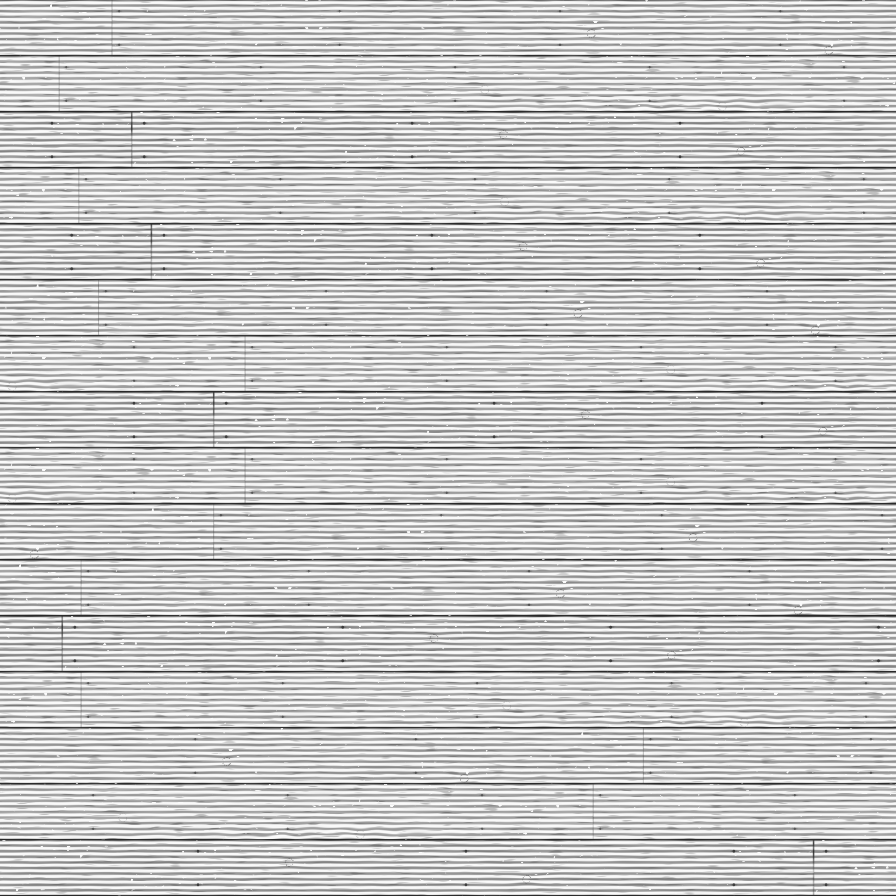
Give the GLSL for this texture, as a Shadertoy shader.

```glsl
#define BOARDS 16.0
#define GROOVES 10.0
#define GROOVE_HALF 0.23
#define GROOVE_SOFTNESS 0.15
#define SEAM_HALF 0.0008
#define NAIL_RADIUS 0.0013
#define KNOT_RADIUS 0.0045
#define WEAR 1.0
#define RIDGE_COLOR vec3(0.98)
#define GROOVE_COLOR vec3(0.59)
#define GAP_COLOR vec3(0.16)
#define CHIP_COLOR vec3(0.98)

float hash(vec2 p) {
    vec3 q = fract(p.xyx * 0.1031);
    q += dot(q, q.yzx + 33.33);
    return fract((q.x + q.y) * q.z);
}

float cornerSlope(vec2 cell, vec2 offset) {
    float angle = 6.28318 * hash(cell);
    return dot(vec2(cos(angle), sin(angle)), offset);
}

float gradientNoise(vec2 p) {
    vec2 i = floor(p), f = fract(p);
    vec2 s = f * f * f * (f * (f * 6.0 - 15.0) + 10.0);
    vec2 e = vec2(1.0, 0.0);
    float low = mix(cornerSlope(i, f), cornerSlope(i + e, f - e), s.x);
    float high = mix(cornerSlope(i + e.yx, f - e.yx), cornerSlope(i + e.xx, f - e.xx), s.x);
    return mix(low, high, s.y);
}

// Coverage of a shape whose signed distance is d
float fill(float d, float px) {
    return 1.0 - smoothstep(-0.6 * px, 0.6 * px, d);
}

// Place where the end of a board meets its start, staggered in four groups
float jointPosition(float row) {
    float stagger = mod(row, 2.0) < 0.5 ? 0.035 : -0.035;
    if (row > 12.5) return 0.69 + 0.19 * step(14.5, row) - 0.8 * stagger;
    if (row > 9.5) return 0.08 + 0.3 * stagger;
    if (row > 5.5) return 0.256 + 0.5 * stagger;
    return 0.09 + 0.011 * row + stagger;
}

// Board cut: 0 plain, 1 wavy, 2 dark
float boardKind(float row) {
    if (row == 9.0) return 0.0;
    return row > 9.5 ? mod(abs(row - 13.0), 3.0) : ceil(mod(2.0 * row, 5.0) * 0.5);
}

void mainImage(out vec4 fragColor, in vec2 fragCoord) {
    float px = 1.0 / iResolution.y;
    vec2 p = fragCoord * px;

    // Board coordinates: u along from the joint, v down across the board
    float level = (1.0 - p.y) * BOARDS;
    float row = mod(floor(level), BOARDS);
    float u = fract(p.x - jointPosition(row));
    float v = fract(level);
    float kind = boardKind(row);
    float wavy = kind == 1.0 ? 1.0 : 0.0;
    float dark = kind == 2.0 ? 1.0 : 0.0;
    float seed = 17.0 * kind + 40.3;

    // Knots bend the grooves around them
    float g = v * GROOVES;
    float knot = 0.0;
    for (int i = 0; i < 2; i++) {
        float n = float(i);
        vec2 center = vec2(0.535 + 0.265 * n - 0.06 * kind, 0.6 + 0.3 * n - 0.2 * dark);
        vec2 d = vec2(u - center.x, (v - center.y) / BOARDS);
        vec2 q = d / vec2(0.014, 0.006);
        g += 0.4 * q.y * exp(-dot(q, q)) * (1.0 - 0.5 * wavy);
        float broken = smoothstep(-0.2, 0.2, gradientNoise(d * 450.0 + seed));
        float ring = abs(length(d) - KNOT_RADIUS) - 0.0005;
        knot = max(knot, fill(ring, px) * broken * (1.0 - 0.6 * wavy));
    }

    // Wood grain makes the groove edges wander
    float swirl = wavy * exp(-pow((u - 0.68) / 0.14, 2.0)) * smoothstep(0.55, 0.95, v);
    g += (0.1 + 0.5 * swirl) * WEAR * gradientNoise(vec2(u * 34.0, g * 0.9 + seed));

    // Ridges and grooves
    float grooveDistance = abs(fract(g + 0.5) - 0.5);
    float soft = max(GROOVE_SOFTNESS, 0.4 * px * BOARDS * GROOVES);
    float ridge = smoothstep(GROOVE_HALF - soft, GROOVE_HALF + soft, grooveDistance);
    float streak = gradientNoise(vec2(u * 18.0, g * 1.7 + seed * 2.0));
    vec3 groove = GROOVE_COLOR + 0.03 * wavy - 0.03 * dark + 0.12 * WEAR * streak;
    vec3 color = mix(groove, RIDGE_COLOR - 0.07 * WEAR * max(streak, 0.0), ridge);

    // Thin scratches and pale chips
    float grain = gradientNoise(vec2(u * 40.0, g * 2.6 + seed * 3.0));
    float scratch = smoothstep(0.26, 0.5, grain) * (0.6 + 0.2 * wavy);
    color *= 1.0 - 0.28 * WEAR * scratch;
    float flake = gradientNoise(vec2(u * 140.0, g * 1.8 + seed * 5.0));
    float patches = smoothstep(-0.1, 0.2, gradientNoise(vec2(u * 9.0, g * 0.6 + seed)));
    float chip = smoothstep(0.40, 0.52, flake) * patches * WEAR;
    color = mix(color, CHIP_COLOR, chip);
    color = mix(color, vec3(0.4), 0.7 * knot);

    // Nails sit in the second groove from each edge
    float spacing = kind == 0.0 ? 0.246 : mix(0.217, 0.299, dark);
    float nailX = u - 0.008 - 0.006 * dark;
    nailX -= spacing * clamp(floor(nailX / spacing + 0.5), 0.0, 3.0 + wavy);
    float nailY = (abs(v - 0.5) - 0.3) / BOARDS;
    float size = NAIL_RADIUS * (1.0 + 0.25 * dark);
    float nail = fill(length(vec2(nailX, nailY)) - size, px);
    float tail = fill(length(vec2(nailX * 0.3, nailY)) - 0.6 * size, px);
    color = mix(color, GAP_COLOR, max((0.6 + 0.2 * dark) * nail, 0.35 * tail));

    // Board ends, deepest at the top of the dark boards
    float jointDistance = min(u, 1.0 - u);
    float jointWear = 0.75 + 0.5 * gradientNoise(vec2(row * 3.7, v * 9.0));
    float depth = mix(0.35, 0.4 + 0.5 * smoothstep(0.45, 0.3, v), dark);
    float joint = fill(jointDistance - 0.0006 - 0.0003 * dark, px);
    color = mix(color, GAP_COLOR, joint * jointWear * depth);

    // Uneven gaps between boards
    float seamLevel = level + 0.006;
    float seam = mod(floor(seamLevel + 0.5), BOARDS);
    float ragged = gradientNoise(vec2(p.x * 32.0, seam * 5.3));
    float seamHalf = SEAM_HALF * (0.65 + 0.5 * hash(vec2(seam, 19.0)) + 0.8 * WEAR * ragged);
    float seamDistance = abs(fract(seamLevel + 0.5) - 0.5) / BOARDS - seamHalf;
    color = mix(color, GAP_COLOR, fill(seamDistance, px) * (1.0 - 0.7 * chip));

    fragColor = vec4(clamp(color, 0.0, 1.0), 1.0);
}
```
